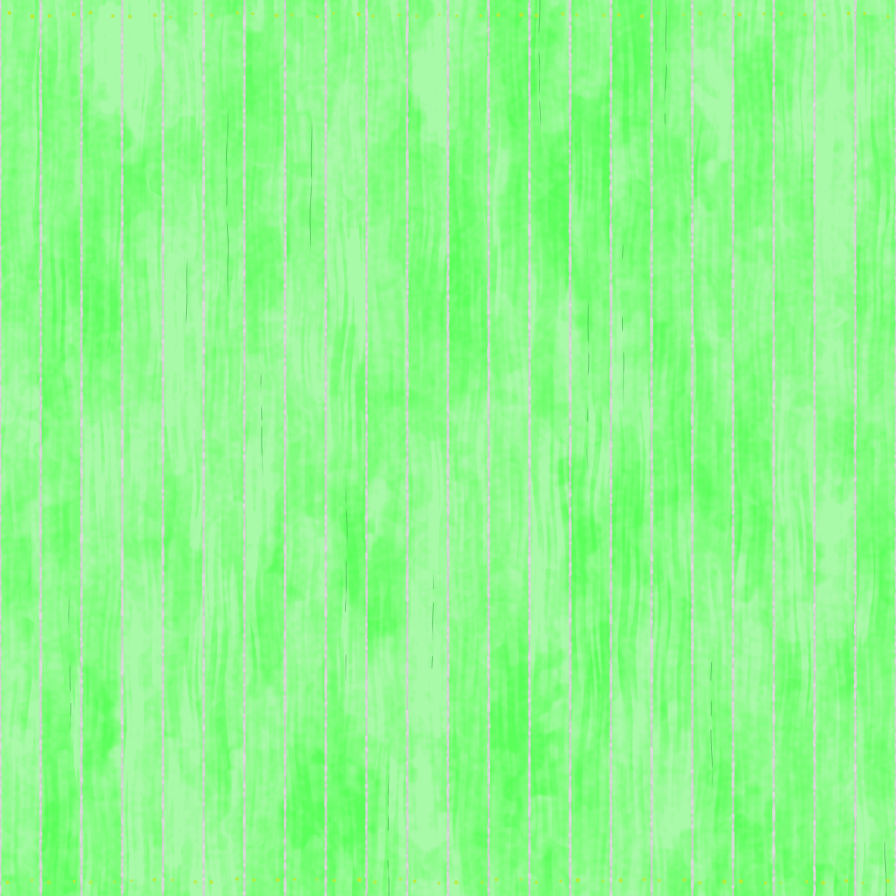
Give the GLSL for this texture, as a Shadertoy shader.

```glsl
const float PLANKS = 22.0;
const float SEAM_HALF_WIDTH = 0.0013;
const float SEAM_RAGGEDNESS = 0.0011;
const float NAIL_RADIUS = 0.0021;
const float NAIL_INSET = 0.0165;
const float CRACK_HALF_WIDTH = 0.0005;
const float CRACK_SHARE = 0.45;
const float PLANK_CONTRAST = 0.22;
const float GRAIN_CONTRAST = 0.38;
const vec2 BLOTCH_SCALE = vec2(19.0, 8.0);
const vec2 GRAIN_SCALE = vec2(260.0, 13.0);
const vec3 DEEP_GREEN = vec3(0.36, 0.995, 0.36);
const vec3 MID_GREEN = vec3(0.51, 0.99, 0.50);
const vec3 PALE_GREEN = vec3(0.66, 0.975, 0.66);
const vec3 SEAM_COLOR = vec3(0.83, 0.82, 0.83);
const vec3 NAIL_COLOR = vec3(0.74, 0.92, 0.20);
const vec3 CRACK_COLOR = vec3(0.22, 0.70, 0.28);

float hash(vec2 p) {
    vec3 q = fract(p.xyx * 0.1031);
    q += dot(q, q.yzx + 33.33);
    return fract((q.x + q.y) * q.z);
}

// Cellular noise: random cell values blended by distance to their points
float cellular(vec2 p) {
    vec2 base = floor(p);
    float total = 0.0, weights = 0.0;
    for (int j = -1; j <= 1; j++)
    for (int i = -1; i <= 1; i++) {
        vec2 cell = base + vec2(i, j);
        vec2 site = cell + 0.15 + 0.7 * vec2(hash(cell), hash(cell + 57.3));
        vec2 d = p - site;
        float w = exp(-5.0 * dot(d, d));
        total += w * hash(cell + 131.7);
        weights += w;
    }
    return total / weights;
}

float blotches(vec2 p) {
    float sum = 0.0, amplitude = 0.5;
    for (int i = 0; i < 4; i++) {
        sum += amplitude * cellular(p);
        p = p * 2.1 + 17.3;
        amplitude *= 0.55;
    }
    return sum - 0.5;
}

// Antialiased coverage of a shape from its signed distance
float cover(float d, float px) {
    return clamp(0.5 - d / px, 0.0, 1.0);
}

// Vertical split in some planks, thinning towards both ends
float crack(vec2 uv, float id, float px) {
    float center = hash(vec2(id, 3.0));
    float halfLength = mix(0.04, 0.14, hash(vec2(id, 5.0)));
    float x = (id + mix(0.2, 0.8, hash(vec2(id, 7.0)))) / PLANKS;
    x += 0.0008 * sin(uv.y * 31.0 + id) + 0.0004 * sin(uv.y * 97.0);
    float taper = 1.0 - smoothstep(0.6, 1.0, abs(uv.y - center) / halfLength);
    float broken = smoothstep(0.3, 0.6, cellular(vec2(id * 9.0, uv.y * 70.0)));
    float present = step(hash(vec2(id, 11.0)), CRACK_SHARE);
    return present * taper * broken * cover(abs(uv.x - x) - CRACK_HALF_WIDTH, px);
}

// Two nails at each end of every plank
float nails(vec2 uv, float id, float px) {
    float top = step(0.5, uv.y);
    float result = 0.0;
    for (int i = 0; i < 2; i++) {
        vec2 seed = vec2(id * 2.0 + float(i), 41.0 + top);
        float jitter = hash(seed) - 0.5;
        vec2 at = vec2((id + 0.2 + 0.6 * float(i) + 0.08 * jitter) / PLANKS,
                       mix(NAIL_INSET, 1.0 - NAIL_INSET, top) + 0.005 * (hash(seed + 9.0) - 0.5));
        float radius = NAIL_RADIUS * mix(0.65, 1.2, hash(seed + 19.0));
        result = max(result, cover(length(uv - at) - radius, px) * mix(0.5, 1.0, hash(seed + 29.0)));
    }
    return result;
}

void mainImage(out vec4 fragColor, in vec2 fragCoord) {
    vec2 uv = fragCoord / iResolution.xy;
    float px = 1.0 / iResolution.y;
    float id = floor(uv.x * PLANKS);
    vec2 plankShift = vec2(id * 3.7, 40.0 * hash(vec2(id, 1.0)));

    // Paint wear: blotches within each plank and across all planks
    vec2 warp = vec2(cellular(uv * 55.0), cellular(uv * 55.0 + 80.0)) - 0.5;
    vec2 worn = uv * BLOTCH_SCALE + 0.5 * warp;
    float tone = 0.53 + 1.25 * blotches(worn + plankShift) + 0.85 * blotches(worn * 0.6 + 61.0);
    tone += PLANK_CONTRAST * (hash(vec2(id, 2.0)) - 0.5);

    // Wood grain, fine mottling and brushed pale scrapes
    float sway = 0.7 * sin(uv.y * 17.0 + id * 2.3) + 0.4 * sin(uv.y * 43.0 + id);
    float grain = cellular(uv * GRAIN_SCALE + vec2(sway, 0.0) + plankShift);
    tone += GRAIN_CONTRAST * (grain - 0.5) + 0.22 * (cellular(uv * 170.0) - 0.5);
    float scrape = cellular(uv * vec2(30.0, 7.0) + plankShift + 23.0);
    tone += 0.28 * smoothstep(0.6, 0.85, scrape) * smoothstep(0.25, 0.65, grain);

    tone = clamp(tone, 0.0, 1.0);
    vec3 color = mix(DEEP_GREEN, MID_GREEN, min(tone * 2.0, 1.0));
    color = mix(color, PALE_GREEN, max(tone * 2.0 - 1.0, 0.0));
    color = mix(color, CRACK_COLOR, 0.65 * crack(uv, id, px));

    // Ragged pale seams between planks
    float seamDistance = abs(fract(uv.x * PLANKS + 0.5) - 0.5) / PLANKS;
    float ragged = cellular(uv * vec2(200.0, 240.0)) - 0.5;
    float seam = cover(seamDistance - SEAM_HALF_WIDTH - SEAM_RAGGEDNESS * ragged, 1.3 * px);
    color = mix(color, SEAM_COLOR + 0.08 * ragged, 0.95 * seam);

    color = mix(color, NAIL_COLOR, nails(uv, id, px));
    fragColor = vec4(color, 1.0);
}
```
